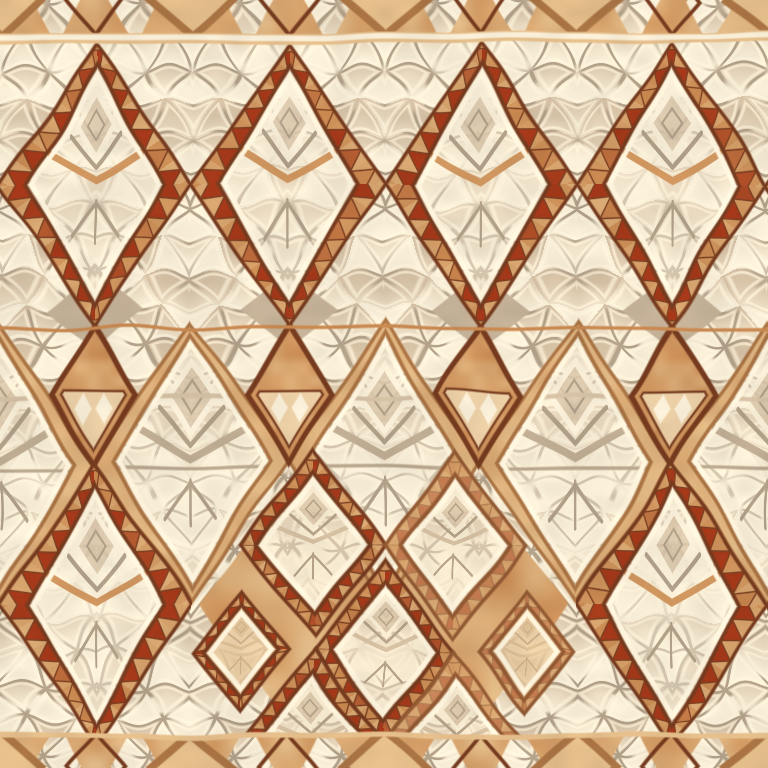
Reproduce this pattern procedurally as a Shadertoy shader.

```glsl
// Carved ivory diamonds in four columns, framed by toothed rust and tan bands.
// Rhombus distances lay out the rows; a mirrored triangular lattice makes the
// stone relief, and noise bends the outlines.
const vec3 CREAM = vec3(.97, .93, .84), GREIGE = vec3(.83, .75, .64);
const vec3 TAN = vec3(.89, .74, .54), OCHRE = vec3(.78, .53, .31);
const vec3 BROWN = vec3(.46, .23, .12), RUST = vec3(.64, .22, .1);

float hash(vec2 p) {
  p = fract(p * vec2(.1031, .1137));
  p += dot(p, p.yx + 33.3);
  return fract((p.x + p.y) * p.x * 7.3);
}
float noise(vec2 p) {
  vec2 i = floor(p), f = fract(p), e = vec2(1, 0);
  f *= f * (3. - 2. * f);
  return mix(mix(hash(i), hash(i + e), f.x),
             mix(hash(i + e.yx), hash(i + 1.), f.x), f.y);
}
float cover(float d) {
  float soft = max(.007, 4. / iResolution.y);
  return smoothstep(soft, -soft, d);
}
vec3 stroke(vec3 col, vec3 ink, float d, float w) {
  return mix(col, ink, cover(abs(d) - w));
}
float rhombus(vec2 p, vec2 r) {
  return (abs(p.x) / r.x + abs(p.y) / r.y - 1.) * r.x * r.y / length(r);
}
float segment(vec2 p, vec2 a, vec2 b) {
  vec2 v = b - a;
  return length(p - a - v * clamp(dot(p - a, v) / dot(v, v), 0., 1.));
}
// Bevelled triangular stone planes, mirrored about each column axis
vec3 facets(vec2 p) {
  vec2 m = vec2(abs(fract(p.x) - .5), p.y);
  m += .022 * sin(m.yx * vec2(17, 21));
  float a = m.x * 4. + m.y * 2.8, b = m.x * 4. - m.y * 2.8;
  vec3 g = vec3(a, b, a - b), cell = floor(g), e = .5 - abs(fract(g) - .5);
  float edge = min(e.x, min(e.y, e.z)), shade = hash(cell.xy + cell.z * 7. + 40.);
  vec3 col = mix(GREIGE, CREAM, smoothstep(-.15, .65, shade + .5 * fract(g.z) - .25));
  col = mix(col, CREAM * 1.03, .7 * smoothstep(.07, 0., abs(edge - .1)));
  float cut = smoothstep(.3, .6, noise(m * 9. + 5.));
  return mix(col, GREIGE * .84, cut * smoothstep(.055, .02, edge));
}
// Kite, chevrons and a fan of cuts; q spans -1 to 1 in the diamond
vec3 emblem(vec3 col, vec2 q, vec3 accent) {
  q.x = abs(q.x);
  vec3 ink = GREIGE * .83;
  float kite = rhombus(q + vec2(0, .5), vec2(.3, .27));
  col = mix(mix(col, CREAM, .45), GREIGE, .75 * cover(kite));
  col = stroke(col, CREAM, kite, .03);
  col = stroke(col, ink, kite + .11, .012);
  col = stroke(col, ink, segment(q, vec2(0, -.14), vec2(.4, -.42)), .022);
  col = stroke(col, accent, segment(q, vec2(0, -.03), vec2(.68, -.26)), .032);
  col = stroke(col, ink, segment(q, vec2(0, .14), vec2(0, .5)), .016);
  return stroke(col, ink, segment(q, vec2(0, .16), vec2(.33, .44)), .018);
}
// Stone diamond within a band; rust fades from plain tan to teeth
vec3 banded(vec3 col, vec2 p, vec2 outer, vec2 inner, vec3 stone, float teeth, float rust, float seed) {
  float o = rhombus(p, outer), i = rhombus(p, inner);
  float s = dot(abs(p), normalize(vec2(-outer.x, outer.y))) * teeth;
  float id = hash(vec2(floor(s) + 30., seed * 5. + sign(p.x) + 3. * sign(p.y) + 9.));
  float tooth = (abs(fract(s) - .5) * 2. - clamp(o / (o - i), 0., 1.)) / teeth * .6;
  vec3 band = mix(TAN, OCHRE, .35 + .6 * fract(id * 9.));
  band = mix(band, mix(RUST, OCHRE, smoothstep(.65, .95, id)), cover(tooth));
  band = stroke(band, BROWN, tooth, .005);
  band = mix(mix(TAN, OCHRE, .45 * noise(p * 7. + seed)), band, rust);
  col = mix(mix(col, band, cover(o)), stone, cover(i));
  col = stroke(col, CREAM * 1.03, i + .027, .012);
  vec3 ink = mix(OCHRE * .85, BROWN, rust);
  return stroke(stroke(col, ink, o, .009), ink, i, .01);
}
// Orange lozenge with a glowing inverted triangle
vec3 lozenge(vec3 col, vec2 p, vec2 r) {
  float d = rhombus(p, r), tri = max(rhombus(p, r * .78), -p.y - .02);
  col = mix(col, mix(OCHRE, TAN, .7 * noise(p * 14. + 8.)), cover(d));
  col = mix(col, mix(TAN, CREAM, .35), cover(tri));
  col = mix(col, CREAM, cover(rhombus(vec2(abs(p.x) - .055, p.y - .07), vec2(.045, .08))));
  return stroke(stroke(col, BROWN, tri, .006), BROWN, d, .014);
}
void mainImage(out vec4 fragColor, in vec2 fragCoord) {
  // Column-wide units, y running down
  vec2 p = 4. * fragCoord / iResolution.xy;
  p.y = 4. - p.y;
  p += .035 * (vec2(noise(p * 3.), noise(p * 3. + 20.)) - .5);
  float side = abs(p.x - 2.);
  vec2 mid = vec2(fract(p.x) - .5, p.y), node = vec2(fract(p.x + .5) - .5, p.y);
  vec3 stone = facets(p), col = stone;
  col = mix(col, GREIGE * .92, cover(rhombus(mid - vec2(0, 1.62), vec2(.25, .2))));
  // Tan field behind the central cluster
  float field = (side + .77 * abs(p.y - 3.15) - .96) * .8;
  col = mix(col, mix(TAN, OCHRE, noise(p * 5.)), cover(field));
  // Middle row: broad tan-framed diamonds and lozenges
  vec2 q = node - vec2(0, 2.41), broad = vec2(.4, .67), tall = vec2(.355, .63);
  vec3 carved = emblem(stone, q / broad, GREIGE * .9);
  carved = stroke(carved, GREIGE * .87, q.y - .03, .009);
  carved = stroke(carved, GREIGE, q.y + .34, .012);
  col = banded(col, q, vec2(.5, .73), broad, carved, 6., 0., 1.);
  col = lozenge(col, mid - vec2(0, 2.06), vec2(.22, .36));
  // Tall toothed diamonds: full upper row, outer columns below
  for (int row = 0; row < 2; row++) {
    if (row == 1 && side < 1.) continue;
    q = mid - vec2(0, row == 0 ? .964 : 3.15);
    carved = emblem(stone, q / tall, mix(OCHRE, TAN, .25));
    col = banded(col, q, vec2(.5, .735), tall, carved, 8., 1., floor(p.x) + float(row) * 5.);
  }
  // Central cluster: small diamonds, then cut-off ones on the ledge
  for (int j = 0; j < 7; j++) {
    float k = j < 5 ? float(j) - 2. : float(j) * 2. - 11.;
    float odd = mod(abs(k), 2.), size = abs(k) > 1.5 ? .65 : 1.;
    q = p - vec2(2. + .37 * k, j > 4 ? 3.87 : mix(3.39, 2.84, odd));
    vec2 inner = vec2(.29, .37) * size;
    carved = mix(emblem(stone, q / inner, GREIGE), TAN, size < 1. ? .6 : .08);
    col = banded(col, q, vec2(.37, .48) * size, inner, carved, 11., k > 0. ? .45 : 1., k + 20.);
  }
  // Orange strip closing the vertical repeat, then ledges
  float y = mod(p.y + 2., 4.) - 2., tip = rhombus(vec2(node.x, y), vec2(.22, .19));
  vec3 trim = mix(OCHRE, TAN, .3 + .7 * noise(p * 8.));
  trim = mix(trim, stone, cover(rhombus(vec2(abs(node.x) - .3, y), vec2(.13, .24))));
  trim = stroke(mix(trim, TAN, cover(tip)), OCHRE * .85, tip, .02);
  trim = stroke(trim, BROWN, rhombus(vec2(mid.x, y), vec2(.14, .18)), .01);
  col = mix(col, trim, cover(max(y - .2, -.17 - y)));
  col = stroke(stroke(col, TAN, p.y - .2, .027), CREAM, p.y - .195, .014);
  col = stroke(stroke(col, OCHRE, p.y - 1.71, .009), TAN, p.y - 3.83, .014);
  fragColor = vec4(col * (.97 + .06 * noise(p * vec2(9, 13))), 1);
}
```
